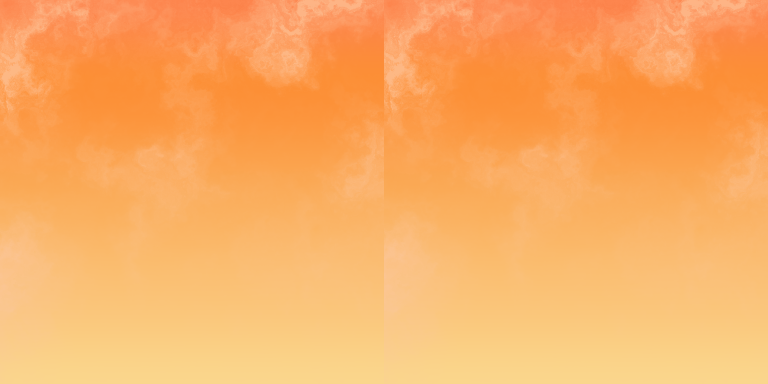
Reproduce this background procedurally as a Shadertoy shader.

```glsl
// Warm sunset sky with soft drifting clouds, laid out as two repeated square panels.

const int PUFFS = 12;
const int OCTAVES = 6;

vec2 hash2(vec2 cell) {
    vec3 q = fract(vec3(cell.xyx) * vec3(0.1031, 0.1030, 0.0973));
    q += dot(q, q.yzx + 33.33);
    return fract((q.xx + q.yz) * q.zy);
}

// Soft cellular noise: overlapping round falloffs, one per jittered cell
float cellular(vec2 p) {
    vec2 cell = floor(p);
    vec2 local = p - cell;
    float sum = 0.0;
    for (int j = -1; j <= 1; j++) {
        for (int i = -1; i <= 1; i++) {
            vec2 offset = vec2(i, j);
            vec2 d = offset + hash2(cell + offset) - local;
            sum += exp(-6.0 * dot(d, d));
        }
    }
    return sum;
}

// Layered noise, centred near zero
float wisps(vec2 p) {
    float sum = 0.0;
    float amplitude = 0.5;
    for (int i = 0; i < OCTAVES; i++) {
        sum += amplitude * (cellular(p) - 0.52);
        p = mat2(1.6, 1.2, -1.2, 1.6) * p + 7.3;
        amplitude *= 0.58;
    }
    return sum;
}

// Sky colour by height, from pale gold to red orange
vec3 skyGradient(float height) {
    vec3 gold   = vec3(0.98, 0.84, 0.55);
    vec3 peach  = vec3(0.98, 0.76, 0.46);
    vec3 amber  = vec3(0.98, 0.67, 0.34);
    vec3 orange = vec3(0.99, 0.56, 0.21);
    vec3 coral  = vec3(0.99, 0.51, 0.29);
    vec3 sky = mix(gold, peach, smoothstep(-0.02, 0.27, height));
    sky = mix(sky, amber, smoothstep(0.20, 0.54, height));
    sky = mix(sky, orange, smoothstep(0.45, 0.79, height));
    return mix(sky, coral, smoothstep(0.78, 1.0, height));
}

// Elliptical falloff around a centre
float puff(vec2 p, vec2 centre, vec2 radius) {
    vec2 d = (p - centre) / radius;
    return exp(-dot(d, d));
}

// Broad cloud cover: centre xy and radius xy of each puff
float cloudCover(vec2 p) {
    vec4 shapes[PUFFS] = vec4[PUFFS](
        vec4(0.01, 0.81, 0.11, 0.13), vec4(0.17, 0.95, 0.17, 0.08),
        vec4(0.75, 0.91, 0.08, 0.09), vec4(0.90, 0.99, 0.18, 0.06),
        vec4(0.54, 0.89, 0.13, 0.11), vec4(0.49, 0.66, 0.06, 0.10),
        vec4(0.45, 0.52, 0.13, 0.07), vec4(0.25, 0.57, 0.09, 0.06),
        vec4(0.37, 0.39, 0.05, 0.10), vec4(0.99, 0.56, 0.10, 0.12),
        vec4(0.00, 0.24, 0.14, 0.16), vec4(0.83, 0.33, 0.24, 0.14));
    float strengths[PUFFS] = float[PUFFS](
        0.75, 0.48, 0.62, 0.62, 0.30, 0.30,
        0.36, 0.28, 0.26, 0.46, 0.74, 0.24);
    float clear = 1.0;
    for (int i = 0; i < PUFFS; i++) {
        clear *= 1.0 - strengths[i] * puff(p, shapes[i].xy, shapes[i].zw);
    }
    return 1.0 - clear;
}

void mainImage(out vec4 fragColor, in vec2 fragCoord) {
    vec2 uv = fragCoord / iResolution.xy;
    vec2 panel = vec2(fract(uv.x * 2.0), uv.y);

    // Ragged edges from warped coordinates
    vec2 warp = vec2(wisps(panel * 6.0 + 3.1), wisps(panel * 6.0 + 19.7));
    float cover = cloudCover(panel + 0.11 * warp);

    // Fine wisps, strongest high in the sky
    float detail = wisps(panel * 9.0 + 1.5 * warp + 41.0);
    float contrast = mix(0.5, 1.7, smoothstep(0.2, 0.9, panel.y));
    float density = clamp(cover * (1.0 + contrast * detail) + 0.04 * detail, 0.0, 0.85);

    vec3 cloud = mix(vec3(0.98, 0.79, 0.61), vec3(0.995, 0.74, 0.56), panel.y);
    vec3 color = mix(skyGradient(panel.y), cloud, density);
    fragColor = vec4(color, 1.0);
}
```
